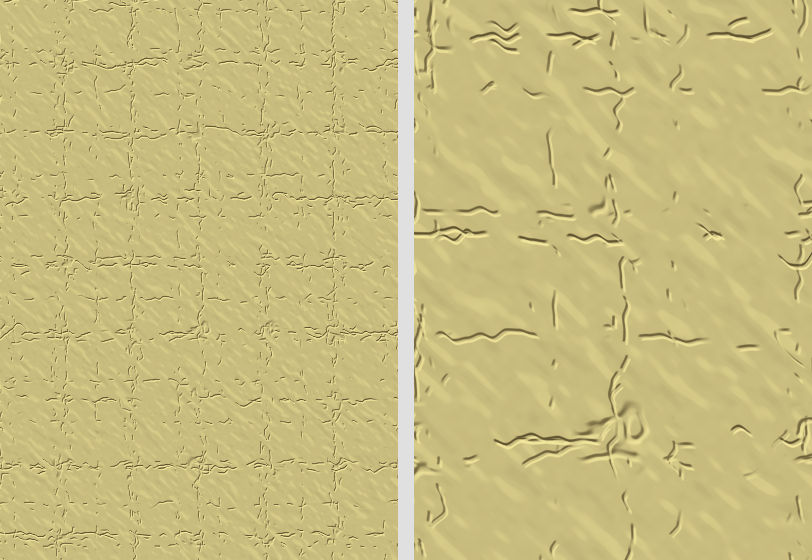
Left, the full canvas; right, a detail of the centre.
Write a Shadertoy shader that draws this texture.

```glsl
// Khaki plaster embossed with a broken grid of cracks: a strong square lattice
// and a fainter, finer one. Short wobbling dashes carve a depth field, which is
// lit from the upper left over short diagonal trowel flecks.

float hash(vec2 p) {
    return fract(sin(dot(p, vec2(127.1, 311.7))) * 43758.5453);
}

float noise(vec2 p) {
    vec2 i = floor(p), f = fract(p);
    f = f * f * (3.0 - 2.0 * f);
    return mix(mix(hash(i), hash(i + vec2(1, 0)), f.x),
               mix(hash(i + vec2(0, 1)), hash(i + vec2(1, 1)), f.x), f.y);
}

// Dashed, wandering strands along parallel lines; dashRate sets dash length.
float crackLines(float across, float along, float period, float dashRate, float gap, float seed) {
    float id = round(across / period);
    float offset = across - id * period;
    float depth = 0.0;
    for (int k = 0; k < 3; k++) {
        float s = float(k), row = id * 17.0 + seed + s * 5.0;
        float wander = (noise(vec2(along * 30.0, row)) - 0.5) * (0.004 + 0.014 * s)
                     + (noise(vec2(along * 130.0, row + 40.0)) - 0.5) * 0.006;
        float dash = noise(vec2(along * dashRate, row + 80.0))
                   + 0.35 * noise(vec2(along * 16.0, row + 120.0));
        float line = 1.0 - smoothstep(0.0002, 0.0010 + 0.5 / iResolution.y, abs(offset - wander));
        depth = max(depth, line * smoothstep(0.0, 0.15, dash - gap - 0.09 * s));
    }
    return depth;
}

// Carved depth at q, with y running downward.
float crackDepth(vec2 q) {
    vec2 major = q - vec2(0.117, 0.1146), minor = q - vec2(0.026, 0.0195);
    float depth = crackLines(major.y, q.x, 0.1202, 65.0, 0.66, 3.0);
    depth = max(depth, 0.8 * crackLines(major.x, q.y, 0.1202, 120.0, 0.67, 211.0));
    depth = max(depth, 0.85 * crackLines(minor.y, q.x, 0.0735, 85.0, 0.83, 503.0));
    depth = max(depth, 0.7 * crackLines(minor.x, q.y, 0.0735, 120.0, 0.86, 907.0));

    // Small curled crumbs around some of the main crossings
    vec2 c = major - round(major / 0.1202) * 0.1202;
    float near = exp(-dot(c, c) / 0.0004) * smoothstep(0.45, 0.65, noise(q * 40.0 + 31.0));
    float curl = 1.0 - smoothstep(0.03, 0.14, abs(noise(q * 95.0) - 0.6));
    return max(depth, 0.8 * curl * smoothstep(0.15, 0.4, near));
}

// Short flecks running from upper left to lower right.
float flecks(vec2 q) {
    q += 0.008 * vec2(noise(q * 25.0), noise(q * 25.0 + 60.0));
    vec2 d = vec2(q.x + q.y, q.x - q.y);
    return noise(d * vec2(28.0, 72.0)) + 0.6 * noise(d * vec2(60.0, 130.0) + 17.0);
}

void mainImage(out vec4 fragColor, in vec2 fragCoord) {
    vec2 q = fragCoord / iResolution.y;
    q.y = 1.0 - q.y;

    // Plaster ground: mostly flat, with lit edges brighter than the shaded ones
    float relief = flecks(q) - flecks(q + vec2(0.0015, -0.0045));
    float lit = smoothstep(0.06, 0.42, relief), shaded = smoothstep(0.1, 0.6, -relief);
    vec3 color = vec3(0.785, 0.735, 0.492);
    color += (0.055 * lit - 0.03 * shaded) * vec3(1.0, 1.0, 0.7);
    color += (noise(q * 210.0) - 0.5) * 0.016;

    // Crack walls: shadow toward the light, highlight away from it
    vec2 toLight = vec2(-0.0008, -0.0011);
    float shade = crackDepth(q + toLight) - crackDepth(q - toLight);
    color = mix(color, vec3(0.95, 0.90, 0.615), clamp(shade, 0.0, 1.0));
    color = mix(color, vec3(0.38, 0.33, 0.19), clamp(-shade, 0.0, 1.0));

    fragColor = vec4(color, 1.0);
}
```
